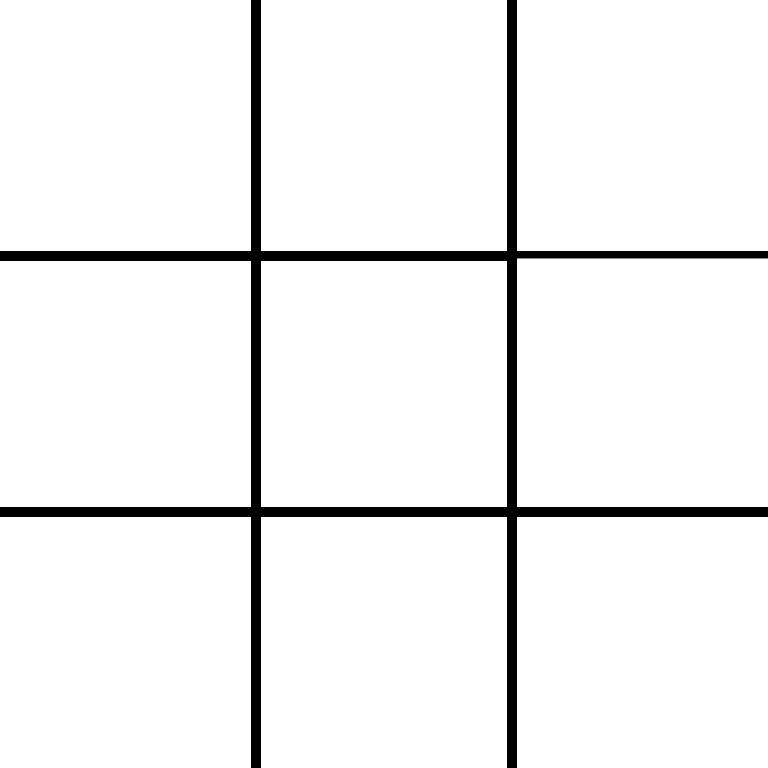
This pattern is drawn by a WebGL 1 fragment shader. Its source:

```glsl
precision highp float;
// Three by three grid of white squares parted by black rules, one rule segment thinner.

uniform vec2 u_resolution;

const float CELLS = 3.0;
const float HALF_WIDTH = 0.0195; // in cell units
const float WORN_TRIM = 0.0098;  // taken off the lower edge of the thin segment
const vec3 PAPER = vec3(1.0);
const vec3 INK = vec3(0.0);

// Nearest interior grid line; the outer border carries none.
vec2 nearestLine(vec2 p, float cells) {
  return clamp(floor(p + 0.5), 1.0, cells - 1.0);
}

// Signed distance to a strip between two edges.
float stripDistance(float x, float lower, float upper) {
  return max(lower - x, x - upper);
}

// Antialiased fill, one pixel wide at the edge.
float coverage(float dist, float pixel) {
  return clamp(0.5 - dist / pixel, 0.0, 1.0);
}

// One in the last column along the topmost rule, zero elsewhere.
float wornSegment(float x, float row, float cells) {
  return step(cells - 1.0, x) * step(cells - 1.5, row);
}

void main() {
  vec2 p = gl_FragCoord.xy / u_resolution * CELLS;
  vec2 pixel = CELLS / u_resolution;

  vec2 line = nearestLine(p, CELLS);
  vec2 offset = p - line;

  // Vertical rules are even; the horizontal ones may lose some lower edge.
  float trim = WORN_TRIM * wornSegment(p.x, line.y, CELLS);
  float vertical = stripDistance(offset.x, -HALF_WIDTH, HALF_WIDTH);
  float horizontal = stripDistance(offset.y, -HALF_WIDTH + trim, HALF_WIDTH);

  float ink = max(coverage(vertical, pixel.x), coverage(horizontal, pixel.y));
  gl_FragColor = vec4(mix(PAPER, INK, ink), 1.0);
}
```
